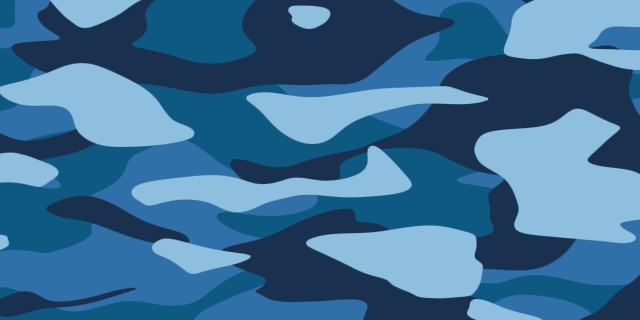
Give the GLSL for this pattern, as a Shadertoy shader.

```glsl
// Draws a blue camouflage of wavy, horizontally stretched patches in four flat tones.

const vec3 TEAL  = vec3(0.05, 0.35, 0.51);
const vec3 BLUE  = vec3(0.19, 0.44, 0.66);
const vec3 NAVY  = vec3(0.10, 0.19, 0.31);
const vec3 LIGHT = vec3(0.56, 0.75, 0.87);

// Random unit vector for a lattice point
vec2 gradientAt(ivec2 cell) {
    uvec2 q = uvec2(cell) * uvec2(1597334677u, 3812015801u);
    uint h = (q.x ^ q.y) * 1597334677u;
    h = (h ^ (h >> 15)) * 2246822519u;
    h ^= h >> 13;
    float angle = 6.2831853 * float(h & 65535u) / 65536.0;
    return vec2(cos(angle), sin(angle));
}

// Gradient noise with quintic blending, zero mean
float noise(vec2 p) {
    ivec2 i = ivec2(floor(p));
    vec2 f = fract(p);
    vec2 u = f * f * f * (f * (f * 6.0 - 15.0) + 10.0);
    float a = dot(gradientAt(i), f);
    float b = dot(gradientAt(i + ivec2(1, 0)), f - vec2(1, 0));
    float c = dot(gradientAt(i + ivec2(0, 1)), f - vec2(0, 1));
    float d = dot(gradientAt(i + ivec2(1, 1)), f - vec2(1, 1));
    return mix(mix(a, b, u.x), mix(c, d, u.x), u.y);
}

// Coverage of one patch layer: warped, stretched noise cut at a level
float patches(vec2 p, vec2 frequency, float seed, float level) {
    vec2 offset = seed * vec2(13.37, 29.71);

    // Bend the bands and round out lobes
    vec2 w = p * vec2(2.4, 4.0) + offset;
    p += vec2(0.28, 0.15) * vec2(noise(w + 51.3), noise(w + 87.9));

    vec2 q = p * frequency + offset;
    float field = noise(q) + 0.22 * noise(q * 2.1 + 37.4) - level;

    // Edge about one output sample wide
    float edge = max(0.7 * fwidth(field), 1e-5);
    return smoothstep(-edge, edge, field);
}

void mainImage(out vec4 fragColor, in vec2 fragCoord) {
    vec2 p = fragCoord / iResolution.y;

    // Stack the tones from the ground up
    vec3 color = TEAL;
    color = mix(color, BLUE,  patches(p, vec2(1.7, 5.0), 1.0, -0.01));
    color = mix(color, NAVY,  patches(p, vec2(1.6, 5.0), 2.0, 0.07));
    color = mix(color, LIGHT, patches(p, vec2(1.9, 5.2), 3.0, 0.165));

    fragColor = vec4(color, 1.0);
}
```
